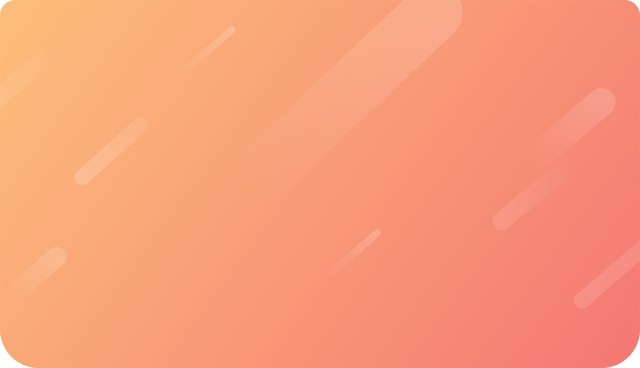
Give the GLSL for this background, as a Shadertoy shader.

```glsl
// Warm diagonal gradient card with rounded corners and soft slanted streaks of light.

#define CANVAS vec2(100.0, 57.3)
#define WARM_START vec3(0.990, 0.745, 0.482)
#define WARM_END vec3(0.957, 0.468, 0.450)
#define ACROSS_WEIGHT 0.70
#define TOP_RADIUS 2.4
#define BOTTOM_RADIUS 6.0
#define STREAK_COLOR vec3(1.0)
#define STREAK_COUNT 9

// Head x, head y, signed length, radius
const vec4 STREAK_SHAPE[STREAK_COUNT] = vec4[](
    vec4(67.7, 55.4, -39.4, 4.55),
    vec4(36.2, 52.6, -11.3, 0.58),
    vec4(12.9, 29.7, 12.1, 1.23),
    vec4(8.85, 17.3, -9.7, 1.55),
    vec4(-1.0, 41.5, 13.0, 1.5),
    vec4(94.0, 41.4, -14.8, 2.2),
    vec4(78.4, 22.9, 15.0, 1.45),
    vec4(58.9, 21.0, -9.9, 0.58),
    vec4(90.9, 10.5, 13.2, 1.25));

// Angle in degrees, opacity at head, opacity at tail
const vec3 STREAK_LIGHT[STREAK_COUNT] = vec3[](
    vec3(43.2, 0.15, 0.0),
    vec3(40.3, 0.19, 0.0),
    vec3(42.0, 0.19, 0.09),
    vec3(41.0, 0.16, 0.0),
    vec3(40.0, 0.10, 0.0),
    vec3(40.0, 0.15, 0.0),
    vec3(40.0, 0.11, 0.0),
    vec3(41.0, 0.19, 0.0),
    vec3(40.6, 0.13, 0.10));

float coverage(float dist, float pixel) {
    return 1.0 - smoothstep(-0.6 * pixel, 0.6 * pixel, dist);
}

// Opacity of a capsule that fades from head to tail
float streakOpacity(vec2 p, vec4 shape, vec3 light, float pixel) {
    float angle = radians(light.x);
    vec2 axis = shape.z * vec2(cos(angle), sin(angle));
    vec2 fromHead = p - shape.xy;
    float along = clamp(dot(fromHead, axis) / dot(axis, axis), 0.0, 1.0);
    float dist = length(fromHead - axis * along) - shape.w;
    return mix(light.y, light.z, along) * coverage(dist, pixel);
}

// Signed distance to the card, with separate top and bottom corner radii
float cardDistance(vec2 p) {
    vec2 centered = p - 0.5 * CANVAS;
    float radius = centered.y > 0.0 ? TOP_RADIUS : BOTTOM_RADIUS;
    vec2 q = abs(centered) - 0.5 * CANVAS + radius;
    return length(max(q, 0.0)) + min(max(q.x, q.y), 0.0) - radius;
}

void mainImage(out vec4 fragColor, in vec2 fragCoord) {
    vec2 uv = fragCoord / iResolution.xy;
    vec2 p = uv * CANVAS;
    float pixel = CANVAS.x / iResolution.x;

    // Base gradient, from upper left to lower right
    float blend = mix(1.0 - uv.y, uv.x, ACROSS_WEIGHT);
    vec3 color = mix(WARM_START, WARM_END, blend);

    // Light streaks
    for (int i = 0; i < STREAK_COUNT; i++) {
        float opacity = streakOpacity(p, STREAK_SHAPE[i], STREAK_LIGHT[i], pixel);
        color = mix(color, STREAK_COLOR, opacity);
    }

    // White outside the rounded corners
    color = mix(vec3(1.0), color, coverage(cardDistance(p), pixel));
    fragColor = vec4(color, 1.0);
}
```
